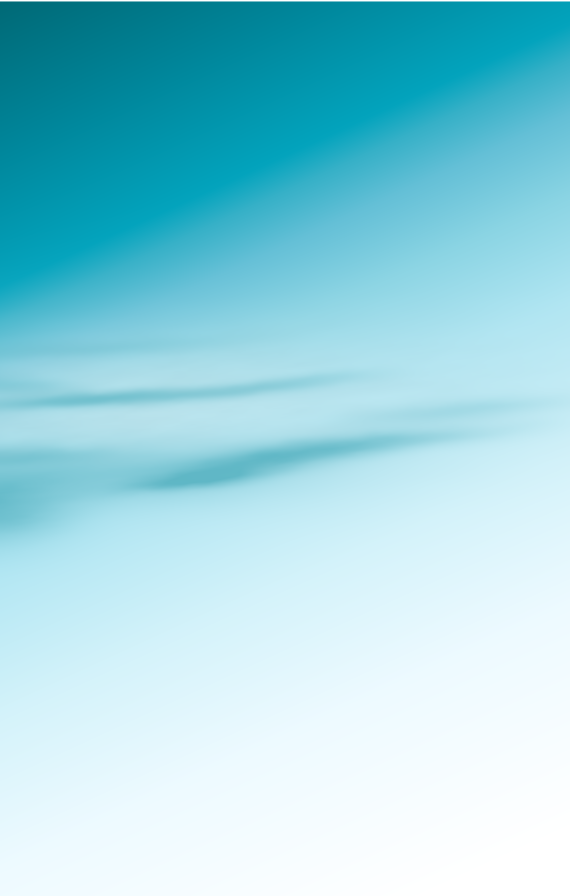
Give the GLSL for this background, as a Shadertoy shader.

```glsl
float hash(vec2 p) {
    vec3 q = fract(vec3(p.xyx) * 0.1031);
    q += dot(q, q.yzx + 33.33);
    return fract((q.x + q.y) * q.z);
}

float valueNoise(vec2 p) {
    vec2 cell = floor(p), f = fract(p);
    f = f * f * (3.0 - 2.0 * f);
    float low = mix(hash(cell), hash(cell + vec2(1, 0)), f.x);
    float high = mix(hash(cell + vec2(0, 1)), hash(cell + vec2(1, 1)), f.x);
    return mix(low, high, f.y);
}

float fbm(vec2 p) {
    float sum = 0.0, amplitude = 0.5;
    for (int i = 0; i < 4; i++) {
        sum += amplitude * valueNoise(p);
        p = p * 2.03 + 17.3;
        amplitude *= 0.5;
    }
    return sum;
}

// Soft elongated wisp, tilted by a slope
float wisp(vec2 p, vec2 center, vec2 size, float slope) {
    vec2 d = p - center;
    d.y -= slope * d.x;
    d /= size;
    return exp(-dot(d, d));
}

// Diagonal sky ramp with a crease where the dark wedge ends
vec3 skyRamp(float t) {
    const int COUNT = 10;
    vec4 stops[COUNT] = vec4[COUNT](
        vec4(0.00, 0.41, 0.46, 0.00), vec4(0.00, 0.52, 0.60, 0.16),
        vec4(0.01, 0.64, 0.74, 0.32), vec4(0.21, 0.69, 0.78, 0.36),
        vec4(0.39, 0.75, 0.84, 0.42), vec4(0.54, 0.83, 0.89, 0.51),
        vec4(0.69, 0.90, 0.95, 0.63), vec4(0.83, 0.95, 0.98, 0.80),
        vec4(0.93, 0.98, 1.00, 0.97), vec4(1.00, 1.00, 1.00, 1.22));
    vec3 color = stops[0].rgb;
    for (int i = 1; i < COUNT; i++) {
        float k = clamp((t - stops[i - 1].w) / (stops[i].w - stops[i - 1].w), 0.0, 1.0);
        color = mix(color, stops[i].rgb, k);
    }
    return color;
}

void mainImage(out vec4 fragColor, in vec2 fragCoord) {
    vec2 uv = fragCoord / iResolution.xy;
    vec3 color = skyRamp(1.0 - uv.y + 0.293 * uv.x);

    // Wind-drawn distortion of the cloud layer
    vec2 drift = vec2(uv.x, uv.y - 0.07 * uv.x);
    float broad = fbm(drift * vec2(5.0, 24.0));
    float fine = fbm(drift * vec2(9.0, 65.0) + 8.0);
    vec2 p = uv + vec2(0.05, 0.016) * (broad - 0.47);

    // Pale veil
    float veil = wisp(p, vec2(0.25, 0.545), vec2(0.62, 0.085), 0.03);
    veil *= 0.87 + 0.25 * (broad - 0.47);
    color = mix(color, vec3(0.74, 0.89, 0.925), clamp(veil, 0.0, 1.0));

    // Upper streaks
    float shade = 0.60 * wisp(p, vec2(0.17, 0.553), vec2(0.24, 0.008), 0.045);
    shade += 0.28 * wisp(p, vec2(0.48, 0.568), vec2(0.16, 0.008), 0.07);
    shade += 0.32 * wisp(p, vec2(0.0, 0.567), vec2(0.13, 0.012), -0.03);
    shade += 0.25 * wisp(p, vec2(0.15, 0.612), vec2(0.25, 0.010), 0.04);

    // Lower streaks and the shadow at the left border
    shade += 0.65 * wisp(p, vec2(0.34, 0.464), vec2(0.11, 0.009), 0.08);
    shade += 0.65 * wisp(p, vec2(0.48, 0.490), vec2(0.18, 0.016), 0.09);
    shade += 0.33 * wisp(p, vec2(0.70, 0.508), vec2(0.19, 0.012), 0.06);
    shade += 0.25 * wisp(p, vec2(0.80, 0.542), vec2(0.18, 0.012), 0.05);
    shade += 0.38 * wisp(p, vec2(0.0, 0.493), vec2(0.17, 0.011), 0.0);
    shade += 0.42 * wisp(p, vec2(0.10, 0.465), vec2(0.38, 0.032), 0.02);
    shade += 0.55 * wisp(p, vec2(-0.02, 0.427), vec2(0.12, 0.034), 0.0);
    shade *= 0.80 + 0.45 * fine;
    color = mix(color, vec3(0.32, 0.69, 0.75), clamp(shade, 0.0, 0.85));

    // Faint fibres inside the cloud
    color += 0.05 * veil * (fine - 0.47);

    // Bright hairline along the top edge
    color = mix(color, vec3(1.0), smoothstep(0.9975, 0.9992, uv.y));
    fragColor = vec4(clamp(color, 0.0, 1.0), 1.0);
}
```
